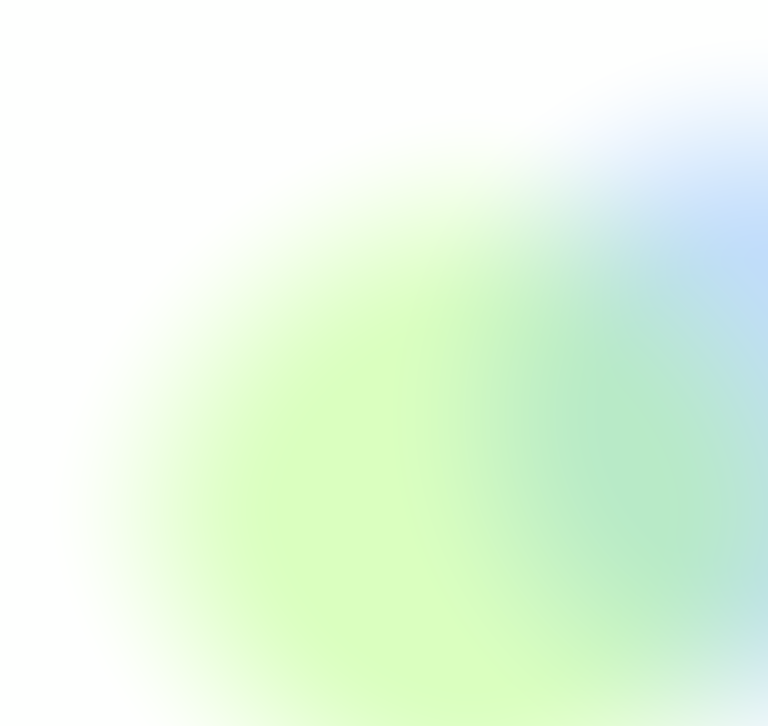
Reproduce this background procedurally as a Shadertoy shader.

```glsl
#define GREEN_CENTER vec2(0.612, 0.281)
#define GREEN_RADII vec2(0.404, 0.384)
#define GREEN_ROUNDNESS 1.75
#define BLUE_CENTER vec2(1.0, 0.405)
#define BLUE_RADIUS 0.352
#define SOFTNESS 0.16

const vec3 WHITE = vec3(0.998, 1.0, 0.998);
const vec3 GREEN = vec3(0.855, 1.0, 0.750);
const vec3 BLUE = vec3(0.755, 0.865, 0.985);
const vec3 OVERLAP = vec3(0.720, 0.917, 0.780);

// Signed distance to a circle
float circleDistance(vec2 p, vec2 center, float radius) {
    return length(p - center) - radius;
}

// Approximate signed distance to a superellipse
float superellipseDistance(vec2 p, vec2 center, vec2 radii, float power) {
    vec2 q = pow(abs(p - center) / radii, vec2(power));
    return (pow(q.x + q.y, 1.0 / power) - 1.0) * 0.5 * (radii.x + radii.y);
}

// Coverage of a blurred shape: 1 inside, 0 outside
float glow(float dist) {
    return 1.0 - smoothstep(-SOFTNESS, SOFTNESS, dist);
}

void mainImage(out vec4 fragColor, in vec2 fragCoord) {
    // Canvas widths, from the lower left
    vec2 p = fragCoord / iResolution.x;

    float green = glow(superellipseDistance(p, GREEN_CENTER, GREEN_RADII, GREEN_ROUNDNESS));
    float blue = glow(circleDistance(p, BLUE_CENTER, BLUE_RADIUS));

    // Blend both glows, with their own tint where they cross
    vec3 withoutBlue = mix(WHITE, GREEN, green);
    vec3 withBlue = mix(BLUE, OVERLAP, green);
    fragColor = vec4(mix(withoutBlue, withBlue, blue), 1.0);
}
```
